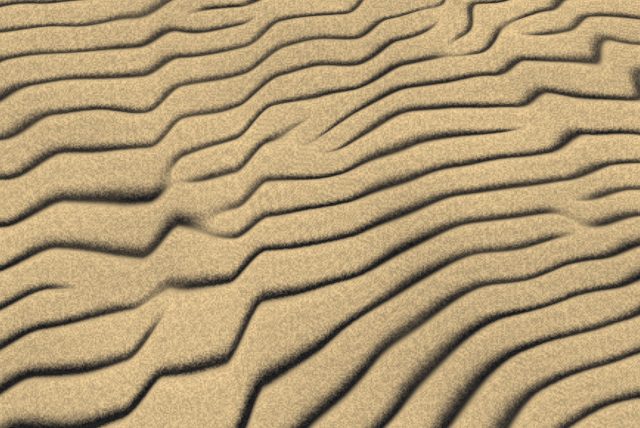
Reproduce this texture procedurally as a Shadertoy shader.

```glsl
// Wind-rippled sand in low side light, seen obliquely, with dark lee shadows.
#define HORIZON 2.56        // height of the vanishing line, in canvas heights
#define RIPPLES 6.5         // ripples per ground unit
#define SLANT 1.0           // steady tilt of the crests
#define BEND 3.6            // extra turn of the near right crests
#define KINK 0.58           // height of the steep steps along a crest
#define WARP 0.8            // strength of the meanders
#define FORKS 16            // places where a crest ends or splits
#define SOFT_SIDE 0.14      // shadow falloff above the crest line
#define SHARP_SIDE 0.057    // shadow falloff below the crest line
#define GRAIN_CONTRAST 0.26
#define SAND_COLOR vec3(0.84, 0.73, 0.54)
#define SHADOW_COLOR vec3(0.13, 0.125, 0.125)

float hash(vec2 p) {
    return fract(sin(dot(p, vec2(127.1, 311.7))) * 43758.5);
}

float noise(vec2 p) {
    vec2 cell = floor(p), f = fract(p);
    f = f * f * (3.0 - 2.0 * f);
    return mix(mix(hash(cell), hash(cell + vec2(1, 0)), f.x),
               mix(hash(cell + vec2(0, 1)), hash(cell + vec2(1, 1)), f.x), f.y);
}

// Screen point to ground plane; unit scale at the lower edge.
vec2 toGround(vec2 p) {
    return vec2(p.x, HORIZON) * HORIZON / (HORIZON - p.y);
}

// Ripple phase (x), how clearly the crest is formed (y), steepness of a kink (z).
vec3 ripplePhase(vec2 g) {
    float nearness = 1.0 - smoothstep(2.4, 3.5, g.y);
    float phase = RIPPLES * g.y - SLANT * g.x;
    phase -= BEND * mix(0.2, 1.0, nearness) * smoothstep(-0.25, 0.85, g.x);
    phase += WARP * noise(g * vec2(2.6, 1.9) + 7.3);
    phase += 0.3 * WARP * noise(g * vec2(7.0, 5.0) + 2.1);

    // Staircase: long flat treads joined by short steep bends
    float stair = g.x * 2.4 + 0.5 * g.y + 1.3 * noise(g * vec2(1.6, 1.5) + 23.0);
    float rise = smoothstep(0.62, 1.0, fract(stair));
    phase -= KINK * (floor(stair) + rise);
    float steepness = 4.0 * rise * (1.0 - rise);

    // Each fork winds the phase once, so one crest ends there.
    float clarity = 1.0;
    for (int i = 0; i < FORKS; i++) {
        float id = float(i);
        vec2 spot = vec2(hash(vec2(id, 3.7)), hash(vec2(id, 9.2)));
        vec2 away = g - mix(vec2(-1.1, 2.75), vec2(1.2, 4.2), spot);
        float turn = mod(id, 2.0) * 2.0 - 1.0;
        phase += turn * atan(away.y, away.x) / 6.28319;
        clarity *= smoothstep(0.0, 0.1, length(away));
    }
    return vec3(phase, clarity, steepness);
}

void mainImage(out vec4 fragColor, in vec2 fragCoord) {
    vec2 p = (fragCoord - vec2(0.5 * iResolution.x, 0.0)) / iResolution.y;
    vec2 ground = toGround(p);

    // Sand grains: fine, with a faint coarser clumping
    float grain = noise(p * 290.0) + 0.25 * noise(p * 120.0 + 31.0) - 0.625;

    // Lee shadow: crisp below the crest line, fading out above it, wide in kinks
    vec3 ripple = ripplePhase(ground);
    float offset = fract(ripple.x + 0.5) - 0.5 + 0.03 * grain;
    float width = offset > 0.0 ? SOFT_SIDE : SHARP_SIDE;
    width *= mix(0.55, 1.3, noise(ground * 3.1 + 15.0));
    width *= (1.0 + 0.5 * ripple.z) * mix(1.2, 0.9, p.y);
    float shadow = exp(-offset * offset / (width * width));
    shadow *= ripple.y * mix(0.7, 1.15, noise(ground * 4.3 + 40.0));
    shadow = min(shadow * mix(1.12, 0.84, p.y), 1.0);

    // Lit face: slight glow on the crest and broad patches
    float light = 0.945 + 0.1 * (noise(ground * 4.0 + 60.0) - 0.5);
    light += 0.06 * smoothstep(-0.4, -0.15, offset) * (1.0 - smoothstep(-0.15, 0.0, offset));

    float tone = light * (1.0 - shadow) + GRAIN_CONTRAST * grain * mix(1.0, 0.5, shadow);
    vec3 color = mix(SHADOW_COLOR, SAND_COLOR, clamp(tone, -0.08, 1.15));
    fragColor = vec4(color, 1.0);
}
```
